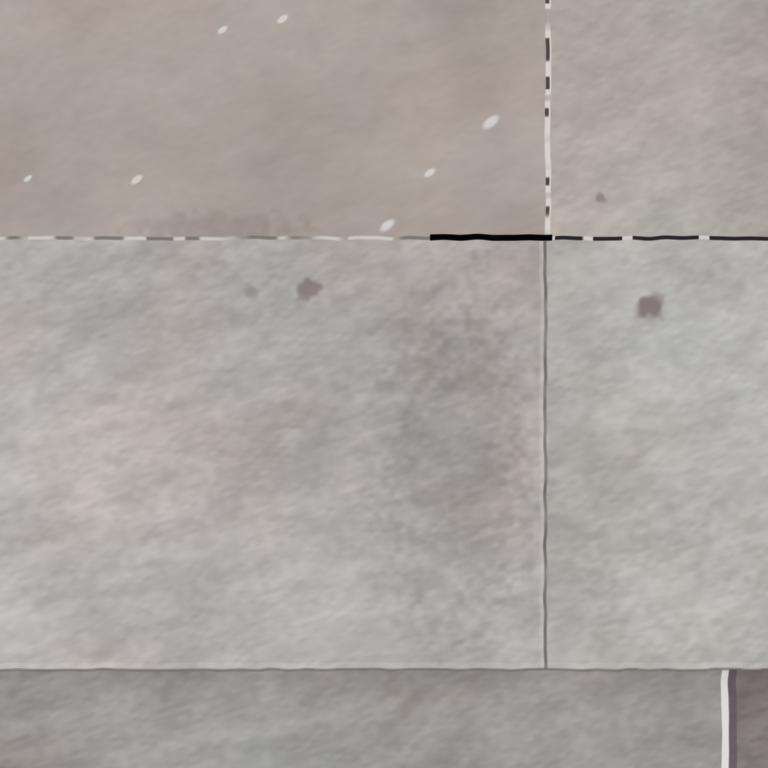
This texture is drawn by a three.js fragment shader. Its source:

```glsl
// Weathered grey stone slabs in three courses with thin, broken mortar joints.
varying vec2 vUv;

const float UPPER_JOINT = 0.690;
const float LOWER_JOINT = 0.128;
const float SOFT = 0.0014;
const vec3 MORTAR = vec3(0.84, 0.82, 0.80);
const vec3 GAP = vec3(0.07, 0.06, 0.07);
const vec3 SEAM = vec3(0.43, 0.41, 0.40);
const vec3 STAIN = vec3(0.47, 0.42, 0.42);

float hash(vec2 p) {
  vec3 q = fract(vec3(p.xyx) * 0.1031);
  q += dot(q, q.yzx + 33.33);
  return fract((q.x + q.y) * q.z);
}

float noise(vec2 p) {
  vec2 i = floor(p), f = fract(p);
  f = f * f * (3.0 - 2.0 * f);
  return mix(mix(hash(i), hash(i + vec2(1.0, 0.0)), f.x),
             mix(hash(i + vec2(0.0, 1.0)), hash(i + vec2(1.0)), f.x), f.y);
}

float fbm(vec2 p) {
  float sum = 0.0, amp = 0.5;
  for (int i = 0; i < 5; i++) {
    sum += amp * noise(p);
    p = mat2(1.6, 1.2, -1.2, 1.6) * p + 17.3;
    amp *= 0.5;
  }
  return sum / 0.97;
}

float line(float d, float halfWidth) {
  return 1.0 - smoothstep(halfWidth - SOFT, halfWidth + SOFT, abs(d));
}

float span(float x, float a, float b) {
  return smoothstep(a - SOFT, a + SOFT, x) - smoothstep(b - SOFT, b + SOFT, x);
}

// Soft elliptical patch with a ragged outline
float blot(vec2 p, vec2 centre, vec2 radius) {
  float d = length((p - centre) / radius) + 0.7 * (noise(p * 110.0) - 0.5);
  return 1.0 - smoothstep(0.35, 1.2, d);
}

// Base tone per slab, with cloudy mottling and slanted grain
vec3 stone(vec2 p, float course, float side) {
  vec3 top = mix(vec3(0.667, 0.628, 0.600), vec3(0.685, 0.658, 0.635), side);
  vec3 middle = mix(vec3(0.697, 0.678, 0.665), vec3(0.693, 0.684, 0.668), side);
  vec3 bottom = mix(vec3(0.600, 0.588, 0.575), vec3(0.500, 0.475, 0.475), side);
  vec3 col = course > 1.5 ? top : (course > 0.5 ? middle : bottom);
  float rough = course > 1.5 ? mix(0.35, 0.8, side) : 1.0;
  vec2 q = p + course * 7.0 + side * 3.0;
  vec2 slanted = mat2(0.95, -0.31, 0.31, 0.95) * q;
  col += 0.13 * (fbm(q * 5.0) - 0.5);
  col += 0.11 * rough * (fbm(slanted * vec2(22.0, 48.0)) - 0.5);
  col += 0.05 * rough * (noise(slanted * vec2(90.0, 180.0)) - 0.5);
  return col + vec3(0.035, -0.005, -0.01) * (fbm(q * 9.0 + 40.0) - 0.5);
}

// Sparse pale chips, one candidate per cell
float chips(vec2 p, float cells, float density) {
  vec2 id = floor(p * cells), f = fract(p * cells);
  vec2 centre = 0.3 + 0.4 * vec2(hash(id + 3.1), hash(id + 8.7));
  vec2 d = mat2(0.8, -0.6, 0.6, 0.8) * (f - centre);
  float size = 0.06 + 0.09 * hash(id + 5.3);
  float chip = 1.0 - smoothstep(size * 0.5, size * 1.3, length(d * vec2(0.7, 1.4)));
  return chip * step(1.0 - density, hash(id + 1.9));
}

void main() {
  vec2 p = vUv;
  float wobble = 0.0022 * (noise(p * 45.0) - 0.5);
  float upper = p.y - UPPER_JOINT + wobble, lower = p.y - LOWER_JOINT + wobble;
  float course = step(0.0, upper) + step(0.0, lower);
  float jointX = course > 1.5 ? 0.7135 : (course > 0.5 ? 0.710 : 0.944);
  float across = p.x - jointX + wobble;
  float side = smoothstep(-SOFT, SOFT, across);
  float isTop = step(1.5, course), isBottom = 1.0 - step(0.5, course);
  float isMiddle = 1.0 - isTop - isBottom;
  vec3 col = stone(p, course, side);

  // Broad weathering and small stains
  col -= 0.065 * isMiddle * blot(p, vec2(0.60, 0.40), vec2(0.11, 0.24)) * (0.4 + fbm(p * 28.0));
  col += 0.035 * isMiddle * blot(p, vec2(0.88, 0.24), vec2(0.13, 0.09));
  col -= 0.05 * isTop * blot(p, vec2(0.28, 0.705), vec2(0.12, 0.022));
  col = mix(col, STAIN, 0.65 * blot(p, vec2(0.401, 0.624), vec2(0.021, 0.014)));
  col = mix(col, STAIN, 0.80 * blot(p, vec2(0.848, 0.600), vec2(0.019, 0.021)));
  col = mix(col, STAIN, 0.35 * blot(p, vec2(0.328, 0.619), vec2(0.012, 0.009)));
  col = mix(col, STAIN, 0.55 * blot(p, vec2(0.781, 0.742), vec2(0.009, 0.008)));
  col = mix(col, vec3(0.86), 0.75 * isTop * (1.0 - side) * chips(p, 15.0, 0.09));

  // Upright joints: chipped mortar, hairline seam, pale mortar with a dark edge
  float wear = noise(vec2(p.y * 55.0, 4.0));
  col = mix(col, MORTAR, isTop * line(across, 0.0036) * smoothstep(0.15, 0.4, wear));
  col = mix(col, GAP, 0.7 * isTop * line(across + 0.001, 0.0025) * smoothstep(0.65, 0.8, wear));
  col = mix(col, MORTAR, 0.25 * isMiddle * line(across + 0.004, 0.003));
  col = mix(col, SEAM, isMiddle * line(across, 0.0020) * (0.55 + 0.45 * wear));
  col = mix(col, vec3(0.36, 0.31, 0.35), 0.6 * isBottom * line(across - 0.010, 0.005));
  col = mix(col, vec3(0.88, 0.86, 0.86), isBottom * line(across, 0.0045));

  // Upper bed joint: worn mortar on the left, an open gap, a flecked dark seam
  float fleck = noise(vec2(p.x * 60.0, 9.0));
  float dark = span(p.x, 0.718, 1.1);
  col = mix(col, mix(SEAM, MORTAR, smoothstep(0.35, 0.65, fleck)), 0.75 * line(upper, 0.0022) * (1.0 - dark));
  col = mix(col, mix(GAP, MORTAR, smoothstep(0.62, 0.78, fleck)), 0.85 * line(upper, 0.0024) * dark);
  col = mix(col, GAP * 0.4, line(upper - 0.001, 0.0038) * span(p.x, 0.56, 0.719));

  // Lower bed joint: lit lip above a soft shadow
  col += 0.03 * line(lower - 0.005, 0.004);
  col -= 0.07 * isBottom * exp(lower * 45.0);
  col = mix(col, SEAM, 0.6 * line(lower, 0.0018));
  gl_FragColor = vec4(clamp(col, 0.0, 1.0), 1.0);
}
```
